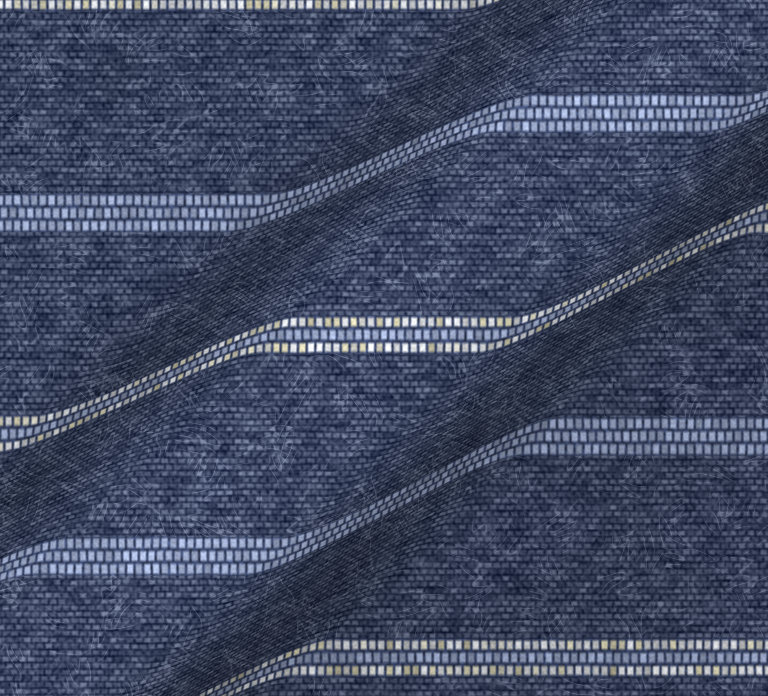
Give the GLSL for this texture, as a WebGL 1 fragment shader.

```glsl
precision highp float;
uniform vec2 u_resolution;

#define STRIPE_PITCH 0.318
#define STRIPE_START -0.012
#define YARN_ROW 0.0184
#define YARN_COLUMN 0.01235
#define FOLD_LEAN 1.05
#define FOLD_LIFT vec2(0.143, 0.172)
#define FOLD_SQUEEZE 0.035
#define WEAVE_DEPTH 0.55
#define HEATHER 0.50
#define FIBRE_STRENGTH 0.42

const vec3 NAVY = vec3(0.10, 0.135, 0.235);
const vec3 HAZE = vec3(0.39, 0.43, 0.53);
const vec3 STRIPE_GAP = vec3(0.22, 0.27, 0.41);
const vec3 ICE = vec3(0.60, 0.65, 0.77);
const vec3 WHITE = vec3(0.83, 0.84, 0.85);
const vec3 CREAM = vec3(0.80, 0.78, 0.66);

float hash(vec2 p) {
  vec3 q = fract(vec3(p.xyx) * 0.1031);
  q += dot(q, q.yzx + 33.33);
  return fract((q.x + q.y) * q.z);
}

float gradientDot(vec2 cell, vec2 offset) {
  float angle = 6.2832 * hash(cell);
  return dot(vec2(cos(angle), sin(angle)), offset);
}

// Gradient noise, roughly -0.7 to 0.7
float noise(vec2 p) {
  vec2 i = floor(p), f = fract(p);
  vec2 w = f * f * f * (f * (f * 6.0 - 15.0) + 10.0);
  vec2 e = vec2(1.0, 0.0);
  float low = mix(gradientDot(i, f), gradientDot(i + e, f - e), w.x);
  float high = mix(gradientDot(i + e.yx, f - e.yx), gradientDot(i + 1.0, f - 1.0), w.x);
  return mix(low, high, w.y);
}

// Soft rounded yarn float; p runs from -0.5 to 0.5 in its cell
float yarn(vec2 p, vec2 halfSize, float soft) {
  vec2 d = abs(p) - halfSize + 0.12;
  float dist = length(max(d, 0.0)) + min(max(d.x, d.y), 0.0) - 0.12;
  return 1.0 - smoothstep(-soft, soft, dist);
}

// Stray hairs as thin ridges of stretched, turned noise
float fibres(vec2 p) {
  float sum = 0.0;
  for (int i = 0; i < 4; i++) {
    float k = float(i);
    float angle = 0.35 + k * 0.83;
    float c = cos(angle), s = sin(angle);
    vec2 q = mat2(c, s, -s, c) * p + k * 7.3;
    q.y += 0.012 * noise(q * 14.0);
    float ridge = 1.0 - smoothstep(0.0, 0.09, abs(noise(q * vec2(22.0, 75.0))));
    sum += ridge * smoothstep(0.08, 0.4, noise(q * 17.0 + 31.0));
  }
  return min(sum, 1.0);
}

float bell(float x, float centre, float width) {
  float d = (x - centre) / width;
  return exp(-d * d);
}

void main() {
  // Height units, y running downward
  vec2 p = vec2(gl_FragCoord.x, u_resolution.y - gl_FragCoord.y) / u_resolution.y;
  float pixel = 1.0 / u_resolution.y;

  // Two diagonal folds lift the cloth
  float slant = p.x + FOLD_LEAN * p.y + 0.012 * noise(p * 3.0);
  vec2 fold = smoothstep(vec2(0.675, 1.215), vec2(0.915, 1.44), vec2(slant));
  vec2 cloth = p + vec2(FOLD_SQUEEZE * (fold.x + fold.y), dot(fold, FOLD_LIFT));
  cloth += 0.0012 * vec2(noise(cloth * 28.0), noise(cloth * 24.0 + 9.0));
  float soft = 0.10 + 0.6 * pixel / YARN_COLUMN;

  // Ground weave
  vec2 thread = cloth / vec2(YARN_COLUMN, 0.5 * YARN_ROW);
  float pick = floor(thread.y);
  thread.x += 0.5 * mod(pick, 2.0);
  vec2 cell = floor(thread);
  float bump = yarn(fract(thread) - 0.5, vec2(0.36, 0.33), soft + 0.06);
  float tone = 0.36 + WEAVE_DEPTH * (bump * (0.5 + hash(cell + 50.0)) - 0.42);
  tone += HEATHER * (noise(cloth * vec2(24.0, 110.0)) * 0.7
        + noise(cloth * 30.0 + 4.0) * 0.4 + noise(cloth * 190.0) * 0.7);
  float hair = fibres(p);
  tone += FIBRE_STRENGTH * hair;
  vec3 color = mix(NAVY, HAZE, clamp(tone, -0.25, 1.2));

  // Stripes of three yarn rows; every other stripe has white edges
  float along = (cloth.y - STRIPE_START) / STRIPE_PITCH;
  float stripe = floor(along + 0.5);
  float rows = (along - stripe) * STRIPE_PITCH / YARN_ROW;
  float row = floor(rows + 0.5);
  float edgeRow = step(0.5, abs(row));
  float column = cloth.x / YARN_COLUMN + 0.5 * edgeRow;
  vec2 bead = vec2(floor(column), row + 5.0 * stripe + 20.0);
  float chance = hash(bead);
  float whiteRow = edgeRow * (1.0 - mod(stripe, 2.0));
  vec3 dye = mix(ICE, mix(WHITE, CREAM, smoothstep(0.55, 0.9, chance)), whiteRow);
  dye *= 0.84 + 0.26 * hash(bead + 17.0) + 0.14 * noise(cloth * 240.0);
  vec2 local = vec2(fract(column) - 0.5, rows - row);
  float float_ = yarn(local, vec2(0.35, mix(0.37, 0.34, whiteRow)), soft);
  vec3 gap = STRIPE_GAP * (0.85 + 0.5 * noise(cloth * 160.0) + 0.2 * hair);
  float band = 1.0 - smoothstep(1.42, 1.58, abs(rows));
  color = mix(color, mix(gap, dye, float_), band);

  // Light on the crest, shadow in the valleys
  float shade = 1.03 - 0.10 * smoothstep(1.2, 1.5, slant);
  shade += 0.10 * bell(slant, 1.02, 0.14) - 0.22 * bell(slant, 0.77, 0.09);
  shade -= 0.27 * bell(slant, 1.34, 0.085);
  shade += 0.07 * noise(p * 5.0);
  gl_FragColor = vec4(clamp(color * shade, 0.0, 1.0), 1.0);
}
```
